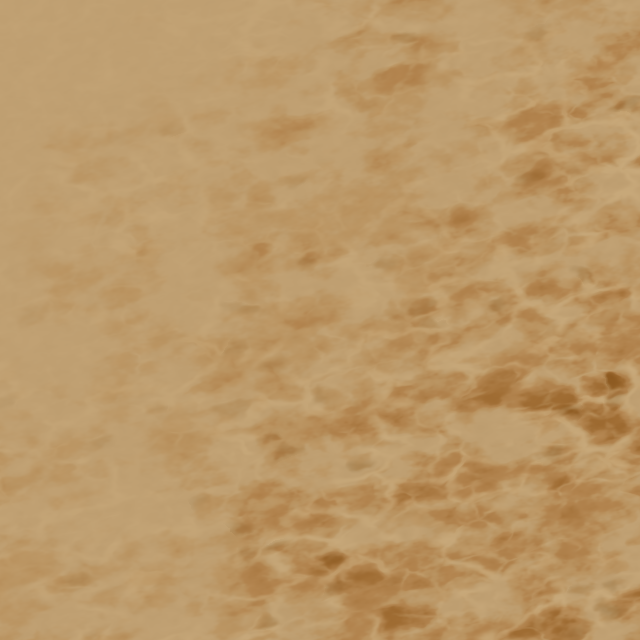
Reproduce this texture procedurally as a WebGL 2 fragment shader.

```glsl
#version 300 es
precision highp float;
// Soft weathered sandstone: slanted ochre stains and broken pale veins, denser to the lower right.

uniform vec2 u_resolution;
out vec4 fragColor;

const vec3 SAND  = vec3(0.750, 0.625, 0.445);
const vec3 TAN   = vec3(0.730, 0.580, 0.380);
const vec3 OCHRE = vec3(0.695, 0.513, 0.303);
const vec3 RUST  = vec3(0.620, 0.420, 0.195);
const vec3 PALE  = vec3(0.800, 0.680, 0.495);

vec2 hash2(vec2 p) {
    vec3 q = fract(vec3(p.xyx) * vec3(0.1031, 0.1030, 0.0973));
    q += dot(q, q.yzx + 33.33);
    return fract((q.xx + q.yz) * q.zy);
}

float valueNoise(vec2 p) {
    vec2 cell = floor(p);
    vec2 f = fract(p);
    f = f * f * (3.0 - 2.0 * f);
    float low  = mix(hash2(cell).x, hash2(cell + vec2(1, 0)).x, f.x);
    float high = mix(hash2(cell + vec2(0, 1)).x, hash2(cell + vec2(1, 1)).x, f.x);
    return mix(low, high, f.y);
}

float fbm(vec2 p, int octaves) {
    float sum = 0.0, weight = 0.5, total = 0.0;
    for (int i = 0; i < octaves; i++) {
        sum += weight * valueNoise(p);
        total += weight;
        weight *= 0.57;
        p = mat2(1.9, 0.4, -0.4, 1.9) * p + 17.3;
    }
    return sum / total;
}

// x: nearest distance, y: gap to the second nearest, z: random tone of the cell
vec3 cellular(vec2 p) {
    vec2 base = floor(p);
    float nearest = 8.0, second = 8.0, tone = 0.0;
    for (int j = -1; j <= 1; j++) {
        for (int i = -1; i <= 1; i++) {
            vec2 cell = base + vec2(i, j);
            float d = length(cell + 0.1 + 0.8 * hash2(cell) - p);
            if (d < nearest) {
                second = nearest;
                nearest = d;
                tone = hash2(cell + 71.0).y;
            } else {
                second = min(second, d);
            }
        }
    }
    return vec3(nearest, second - nearest, tone);
}

// Coordinates along and across the slanted grain
vec2 alongGrain(vec2 p, float angle) {
    vec2 dir = vec2(cos(angle), sin(angle));
    return vec2(dot(p, dir), dot(p, vec2(-dir.y, dir.x)));
}

// Stained cell interiors that fade out before the borders
float patches(vec3 cell) {
    return smoothstep(0.25, 1.0, cell.z) * smoothstep(0.02, 0.5, cell.y);
}

// Pale cell borders, kept only where the mask allows
float veins(vec3 cell, float width, float mask) {
    return (1.0 - smoothstep(0.0, width, cell.y)) * smoothstep(0.42, 0.65, mask);
}

vec3 stainRamp(float stain) {
    vec3 color = mix(SAND, TAN, smoothstep(0.06, 0.40, stain));
    color = mix(color, OCHRE, smoothstep(0.35, 0.66, stain));
    return mix(color, RUST, smoothstep(0.62, 1.15, stain));
}

void main() {
    vec2 uv = gl_FragCoord.xy / u_resolution;
    vec2 grain = alongGrain(uv, 0.20);

    // Fine uneven warp that frays the outlines
    vec2 warp = vec2(fbm(grain * vec2(15.0, 24.0), 4),
                     fbm(grain * vec2(15.0, 24.0) + 40.0, 4)) - 0.5;
    vec2 bent = grain + warp * vec2(0.075, 0.035);

    // Weathering grows toward the lower right
    float slope = 0.85 * uv.x + 0.55 * (1.0 - uv.y);
    float drift = fbm(grain * vec2(4.0, 6.0) + 9.0, 3) - 0.5;
    float wear = smoothstep(-0.05, 1.38, slope + 0.6 * drift);

    // Stains at two sizes, broken up by fine mottling
    vec3 large = cellular(bent * vec2(9.0, 17.0) + 3.0);
    vec3 small = cellular(bent * vec2(18.0, 32.0) + 20.0);
    float mottle = smoothstep(0.32, 0.74, fbm(grain * vec2(12.0, 22.0) + 5.0, 5));
    float flecks = fbm(grain * vec2(36.0, 62.0) + 13.0, 3) - 0.5;
    float stain = wear * (0.68 * mottle + 0.52 * patches(large) + 0.28 * patches(small));
    stain += (0.14 + 0.42 * wear) * flecks;
    stain += 0.12 * (fbm(grain * vec2(6.0, 10.0) + 60.0, 3) - 0.4);
    vec3 color = stainRamp(stain);

    // Short pale veins between the patches
    float vein = veins(large, 0.25, fbm(grain * vec2(12.0, 18.0) + 31.0, 3))
               + 0.5 * veins(small, 0.28, fbm(grain * vec2(20.0, 34.0) + 83.0, 3));
    color = mix(color, PALE, 0.6 * min(vein, 1.0) * (0.2 + 0.8 * wear));

    // Rare small shaded hollows
    float hollow = smoothstep(0.90, 0.96, small.z) * (1.0 - smoothstep(0.1, 0.5, small.x));
    color -= 0.06 * hollow * wear;

    // Faint soft grain
    float grit = fbm(grain * vec2(55.0, 90.0), 2) - 0.5;
    color += grit * mix(0.013, 0.026, wear);

    fragColor = vec4(clamp(color, 0.0, 1.0), 1.0);
}
```
